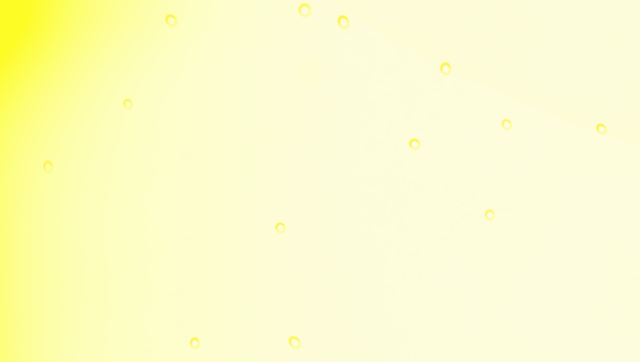
Write a WebGL 2 fragment shader that draws this texture.

```glsl
#version 300 es
precision highp float;

uniform vec2 u_resolution;
out vec4 fragColor;

const int COLUMNS = 6;
const int ROWS = 4;
const float BUBBLE_SHARE = 0.62;

float hash(vec2 p) {
    vec3 q = fract(vec3(p.xyx) * 0.1031);
    q += dot(q, q.yzx + 33.33);
    return fract((q.x + q.y) * q.z);
}

float valueNoise(vec2 p) {
    vec2 cell = floor(p);
    vec2 f = fract(p);
    f = f * f * (3.0 - 2.0 * f);
    float low = mix(hash(cell), hash(cell + vec2(1, 0)), f.x);
    float high = mix(hash(cell + vec2(0, 1)), hash(cell + vec2(1, 1)), f.x);
    return mix(low, high, f.y);
}

float gaussian(vec2 offset, vec2 spread) {
    vec2 q = offset / spread;
    return exp(-dot(q, q));
}

// Yellow depth: left edge falloff, saturated corner and upper haze
float glow(vec2 p) {
    float edge = 0.29 * exp(-p.x / 0.14);
    float wide = 0.10 * exp(-p.x * p.x / 0.42);
    float corner = 0.46 * gaussian(p - vec2(0.0, 1.0), vec2(0.22, 0.27));
    float haze = 0.13 * gaussian(p - vec2(0.30, 1.03), vec2(0.22, 0.19));
    return edge + wide + corner + haze;
}

// Faint curved film border with a slightly deeper upper side
float film(vec2 p) {
    float x = p.x - 0.92;
    float d = p.y - (1.0 - 0.62 * x + 0.18 * x * x);
    float side = smoothstep(-0.003, 0.005, d);
    float line = exp(-d * d / 0.00005);
    return (0.012 * side + 0.022 * line) * smoothstep(-0.1, 0.1, x);
}

// Bubble rim in x, pale core in y
vec2 bubble(vec2 offset, float radius, float tilt, float squash) {
    float c = cos(tilt), s = sin(tilt);
    vec2 q = mat2(c, -s, s, c) * offset;
    q.x /= squash;
    float d = length(q);
    float width = radius * 0.25;
    float reach = (d - radius * 0.76) / width;
    float rim = exp(-reach * reach);
    float lit = dot(offset / max(length(offset), 0.0001), vec2(-0.45, 0.89));
    float core = 1.0 - smoothstep(radius * 0.3, radius * 0.7, d);
    return vec2(rim * mix(0.42, 1.0, smoothstep(-0.6, 0.7, lit)), core);
}

// One possible bubble in each cell of a loose grid
vec2 scatterBubbles(vec2 p, float aspect) {
    vec2 total = vec2(0.0);
    vec2 cellSize = vec2(aspect, 1.0) / vec2(COLUMNS, ROWS);
    for (int j = 0; j < ROWS; j++) {
        for (int i = 0; i < COLUMNS; i++) {
            vec2 id = vec2(i, j);
            float present = step(hash(id + 17.3), BUBBLE_SHARE);
            vec2 jitter = vec2(hash(id + 41.7), hash(id + 73.1));
            vec2 center = (id + mix(vec2(0.1), vec2(0.9), jitter)) * cellSize;
            float radius = mix(0.015, 0.021, hash(id + 9.6));
            float tilt = mix(-0.3, 0.9, hash(id + 5.2));
            float squash = mix(0.72, 0.95, hash(id + 28.4));
            float strength = mix(0.75, 1.0, hash(id + 61.8));
            total += present * strength * bubble(p - center, radius, tilt, squash);
        }
    }
    return total;
}

void main() {
    float aspect = u_resolution.x / u_resolution.y;
    vec2 p = gl_FragCoord.xy / u_resolution.y;

    // Smooth wash with soft mottling and fine grain
    float mottling = (valueNoise(p * 5.0) - 0.5) * 0.010
                   + (valueNoise(p * 38.0) - 0.5) * 0.006
                   + (valueNoise(p * 130.0) - 0.5) * 0.009;
    float spot = 1.0 - smoothstep(0.038, 0.046, length(p - vec2(0.85, 0.80)));
    float blue = 0.862 - glow(p) - film(p) - 0.016 * spot + mottling;
    blue = max(blue, 0.15 + mottling);

    // Bubbles tint the rim and lighten the core
    vec2 bubbles = scatterBubbles(p, aspect);
    float rim = min(bubbles.x, 1.0);
    blue = mix(blue, min(blue, 0.16), rim * 0.85);
    blue += 0.05 * bubbles.y * (1.0 - rim);

    float green = 0.990 + 0.008 * smoothstep(0.84, 0.76, blue)
                        * smoothstep(0.2, 0.5, blue);
    green -= 0.05 * rim;
    fragColor = vec4(0.992, green, clamp(blue, 0.0, 1.0), 1.0);
}
```
